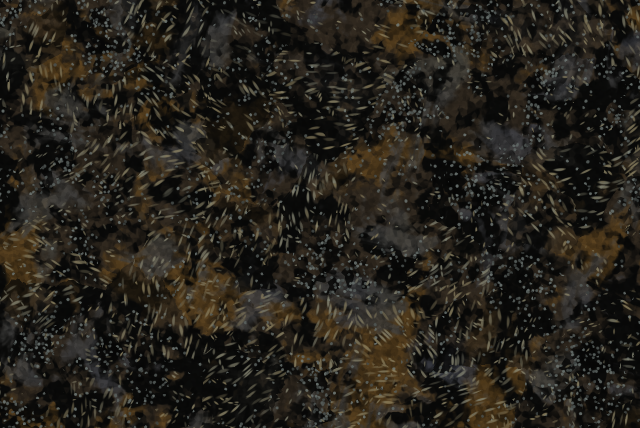
Give the GLSL for this texture, as a Shadertoy shader.

```glsl
const vec3 BLACK = vec3(0.035, 0.036, 0.033);
const vec3 EARTH = vec3(0.165, 0.138, 0.105);
const vec3 RUST  = vec3(0.33, 0.235, 0.10);
const vec3 HAZE  = vec3(0.225, 0.225, 0.225);
const vec3 STEEL = vec3(0.35, 0.38, 0.37);
const vec3 STRAW = vec3(0.56, 0.51, 0.37);

const float CRYSTAL_SCALE = 6.0;    // crystals per canvas height
const float CLOUD_SCALE = 10.0;
const float GRAIN_SCALE = 125.0;
const vec2 STREAK_SCALE = vec2(20.0, 85.0);
const vec2 FLECK_SCALE = vec2(40.0, 110.0);
const float RAGGEDNESS = 0.022;
const float PI = 3.14159;

vec3 hash3(vec2 c) {
    vec3 q = fract(c.xyx * vec3(0.1031, 0.1030, 0.0973));
    q += dot(q, q.yxz + 33.33);
    return fract((q.xxy + q.yzz) * q.zyx);
}

mat2 rotation(float a) {
    return mat2(cos(a), sin(a), -sin(a), cos(a));
}

// Nearest cell: distance in x, random identity in yzw
vec4 cells(vec2 p) {
    vec2 home = floor(p), best = home;
    float nearest = 9.0;
    for (int j = -1; j <= 1; j++)
    for (int i = -1; i <= 1; i++) {
        vec2 c = home + vec2(i, j);
        float d = length(c + hash3(c).xy - p);
        if (d < nearest) { nearest = d; best = c; }
    }
    return vec4(nearest, hash3(best + 57.0));
}

// Random cell values blended softly across their borders
float facets(vec2 p) {
    vec2 home = floor(p), sum = vec2(0.0);
    for (int j = -1; j <= 1; j++)
    for (int i = -1; i <= 1; i++) {
        vec2 c = home + vec2(i, j);
        vec3 h = hash3(c);
        float w = exp(-16.0 * length(c + h.xy - p));
        sum += w * vec2(h.z, 1.0);
    }
    return sum.x / sum.y;
}

// Layered, folded sines, roughly -1 to 1
float cloud(vec2 p, float seed) {
    float v = 0.0, amp = 0.6;
    for (int i = 0; i < 5; i++) {
        p = rotation(1.1) * p * 1.75 + seed;
        p += 0.9 * sin(p.yx * 0.8 + seed);
        v += amp * sin(p.x) * sin(p.y);
        amp *= 0.6;
    }
    return v;
}

// Thin dashes along one direction; share is the part of cells that holds one
float dashes(vec2 p, float angle, vec2 scale, float share) {
    vec2 r = rotation(angle) * p;
    r.y += 0.006 * sin(r.x * 38.0 + 3.0 * sin(r.y * 17.0));
    vec4 c = cells(r * scale + angle * 31.0);
    float body = 1.0 - smoothstep(0.14, 0.36, c.x);
    return body * step(1.0 - share, c.y) * mix(0.35, 1.0, c.z);
}

vec3 granite(vec2 p) {
    vec2 warp = vec2(cloud(p * 13.0, 1.7), cloud(p * 13.0, 5.1));
    vec2 q = p + RAGGEDNESS * warp;
    vec4 crystal = cells(q * CRYSTAL_SCALE + 3.0);
    vec4 shard = cells(q * CRYSTAL_SCALE * 2.6 + 11.0);
    float fine = facets(p * 72.0);
    float mottle = 0.45 * facets(q * 17.0) + 0.33 * facets(q * 38.0) + 0.22 * fine;

    // Dark body with earthy patches
    float veined = smoothstep(0.5, 0.56, crystal.y);
    float jet = smoothstep(0.8, 0.84, crystal.y);
    float tone = mottle + 0.25 * (crystal.z - 0.5) - 0.16 * jet;
    vec3 col = mix(BLACK, EARTH, smoothstep(0.36, 0.66, tone));

    // Rusty crystals and milky blue-grey haze
    float rust = cloud(p * 6.0, 2.3) + 1.3 * (mottle - 0.5) + 0.3 * (veined - 0.5);
    col = mix(col, RUST, 0.75 * smoothstep(0.12, 0.7, rust) * (1.0 - 0.7 * jet));
    float haze = cloud(p * CLOUD_SCALE, 8.4) + 0.9 * (mottle - 0.5);
    vec3 hazeTint = HAZE + vec3(-0.02, -0.01, 0.025) * cloud(p * 4.0, 3.2);
    col = mix(col, hazeTint, 0.8 * smoothstep(0.1, 0.6, haze) * (1.0 - 0.8 * jet));

    // Clusters of pale grains between black pits
    float cluster = smoothstep(-0.1, 0.4, cloud(p * CLOUD_SCALE * 0.8, 4.6));
    cluster *= 1.0 - 0.7 * veined;
    vec4 grain = cells((p + 0.003 * warp) * GRAIN_SCALE);
    float pit = smoothstep(0.52, 0.36, facets(p * 50.0 + 9.0));
    col = mix(col, BLACK * 0.7, 0.85 * pit * cluster);
    float pale = step(mix(0.965, 0.66, cluster), grain.y);
    pale *= 1.0 - smoothstep(0.3, 0.62, grain.x);
    col *= 0.72 + 0.34 * fine + 0.22 * grain.w;
    col = mix(col, STEEL * mix(0.65, 1.3, grain.z), 0.85 * pale);

    // Cleavage streaks in veined crystals, short flecks elsewhere
    float streak = veined * dashes(p, crystal.w * PI, STREAK_SCALE, 0.55);
    float fleck = dashes(p, shard.w * PI, FLECK_SCALE, 0.22) * step(0.45, shard.y);
    vec3 glint = mix(STRAW, STEEL * 1.35, 0.6 * shard.z);
    return mix(col, glint, 0.85 * max(streak, fleck));
}

void mainImage(out vec4 fragColor, in vec2 fragCoord) {
    // Average four samples to smooth the edges
    vec3 col = vec3(0.0);
    for (int i = 0; i < 4; i++) {
        vec2 offset = vec2(i & 1, i >> 1) * 0.5 - 0.25;
        col += granite((fragCoord + offset) / iResolution.y);
    }
    fragColor = vec4(col * 0.25, 1.0);
}
```
